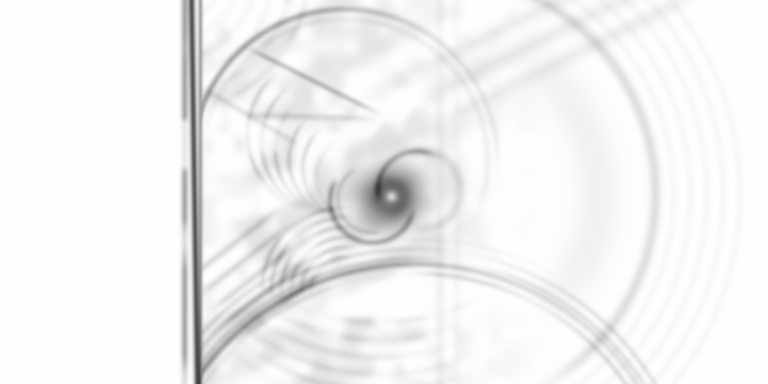
Write a Shadertoy shader that draws this background.

```glsl
// Pale field of grey ripples: a dark wall on the left, wide arcs and a small spiral core.

const vec2 CORE = vec2(1.020, 0.488);
const float WALL_EDGE = 0.527;

// Hash without sine, from 2D cell to 0..1
float hash(vec2 p) {
    vec3 q = fract(vec3(p.xyx) * 0.1031);
    q += dot(q, q.yzx + 33.33);
    return fract((q.x + q.y) * q.z);
}

float noise(vec2 p) {
    vec2 cell = floor(p), f = fract(p);
    f = f * f * (3.0 - 2.0 * f);
    float low = mix(hash(cell), hash(cell + vec2(1, 0)), f.x);
    float high = mix(hash(cell + vec2(0, 1)), hash(cell + vec2(1, 1)), f.x);
    return mix(low, high, f.y);
}

// Soft stroke around distance zero
float stroke(float d, float width) {
    return exp(-d * d / (width * width));
}

// Part of a ring that faces dir; reach is the cosine where it fades out
float arc(vec2 p, vec2 centre, float radius, float width, vec2 dir, float reach) {
    vec2 q = p - centre;
    float d = length(q);
    float facing = dot(q, normalize(dir)) / max(d, 0.001);
    return stroke(d - radius, width) * smoothstep(reach, reach + 0.4, facing);
}

// Line that fades towards both ends
float segment(vec2 p, vec2 a, vec2 b, float width) {
    vec2 q = p - a, ab = b - a;
    float t = clamp(dot(q, ab) / dot(ab, ab), 0.0, 1.0);
    float taper = smoothstep(0.0, 0.2, t) * smoothstep(1.0, 0.75, t);
    return stroke(length(q - ab * t), width) * taper;
}

float wallInk(vec2 p) {
    float mainLine = stroke(p.x - 0.499 - 0.015 * (1.0 - p.y), 0.0085);
    float patches = 0.25 + 0.75 * smoothstep(0.35, 0.65, noise(vec2(3.0, p.y * 8.0)));
    float leftLine = stroke(p.x - 0.481, 0.009) * patches;
    float rightLine = stroke(p.x - 0.522, 0.006);
    return 0.66 * mainLine + 0.34 * leftLine + 0.34 * rightLine;
}

float wideArcInk(vec2 p) {
    // Upper left dome
    vec2 dome = vec2(0.898, 0.578);
    float fade = mix(0.06, 0.30, smoothstep(1.30, 0.58, p.x));
    float ink = fade * arc(p, dome, 0.398, 0.009, vec2(-0.1, 1), -0.25);
    ink += 0.05 * arc(p, dome, 0.372, 0.010, vec2(0.3, 1), -0.2);

    // Lower dome with its echoes
    vec2 hill = vec2(1.081, -0.378);
    float hillFade = mix(0.10, 0.30, smoothstep(1.55, 0.65, p.x));
    ink += hillFade * arc(p, hill, 0.690, 0.009, vec2(-0.05, 1), 0.2);
    for (int i = 0; i < 4; i++) {
        float offset = -0.024 + 0.025 * float(i) + 0.014 * step(1.0, float(i));
        float broken = smoothstep(0.2, 0.8, noise(vec2(p.x * 5.0, float(i) * 3.7)));
        ink += 0.11 * broken * arc(p, hill, 0.690 + offset, 0.008, vec2(0, 1), 0.2);
    }

    // Right rim, its inner glow and outer echoes
    vec2 rim = vec2(1.133, 0.495);
    ink += 0.12 * arc(p, rim, 0.574, 0.015, vec2(1, 0.15), 0.25);
    ink += 0.05 * arc(p, rim, 0.425, 0.060, vec2(1, 0.1), 0.5);
    for (int i = 0; i < 5; i++) {
        float radius = 0.622 + 0.043 * float(i);
        ink += 0.025 * arc(p, rim, radius, 0.010, vec2(1, 0), 0.1);
    }
    return ink;
}

float lineInk(vec2 p) {
    float ink = 0.20 * segment(p, vec2(0.625, 0.885), vec2(1.010, 0.692), 0.008);
    ink += 0.09 * segment(p, vec2(0.52, 0.775), vec2(0.80, 0.61), 0.009);
    ink += 0.11 * segment(p, vec2(0.62, 0.700), vec2(1.00, 0.690), 0.010);
    // Slanted bands towards the upper right
    for (int i = 0; i < 3; i++) {
        vec2 shift = vec2(-0.03, 0.065) * float(i);
        ink += 0.06 * segment(p, vec2(1.10, 0.66) + shift, vec2(1.90, 1.06) + shift, 0.020);
    }
    // Strokes rising from the wall
    for (int i = 0; i < 5; i++) {
        vec2 shift = vec2(0.028, -0.042) * float(i);
        ink += 0.13 * segment(p, vec2(0.48, 0.265) + shift, vec2(0.75, 0.475) + shift, 0.010);
    }
    float gaps = 0.3 + 0.7 * noise(vec2(2.0, p.y * 6.0));
    ink += 0.05 * gaps * (stroke(p.x - 1.146, 0.012) + 0.6 * stroke(p.x - 1.190, 0.012));
    return ink;
}

float nestedArcInk(vec2 p) {
    float ink = 0.0;
    float broken = 0.4 + 0.9 * smoothstep(0.25, 0.75, noise(p * 14.0 + 4.0));
    for (int i = 0; i < 6; i++) {
        float k = float(i);
        // Shells left of the core, sagging curves below, fans at the upper left
        ink += 0.10 * arc(p, vec2(0.85 + 0.018 * k, 0.65 - 0.022 * k), 0.205 - 0.018 * k, 0.008, vec2(-1, -0.15), 0.4);
        ink += 0.09 * arc(p, vec2(0.99, 0.72 - 0.045 * k), 0.56, 0.011, vec2(-0.12, -1), 0.75);
        ink += 0.05 * arc(p, vec2(0.43, 1.08), 0.15 + 0.045 * k, 0.011, vec2(1, -0.8), 0.3);
        // Small ripples at the lower left of the core
        ink += 0.10 * arc(p, vec2(0.90, 0.24), 0.09 + 0.026 * k, 0.008, vec2(-1, 1.1), 0.5);
    }
    return ink * broken;
}

float coreInk(vec2 p) {
    float d = length(p - CORE);
    float ink = 0.40 * exp(-pow(d / 0.083, 3.0)) + 0.07 * exp(-d * d / 0.018);
    ink += 0.10 * stroke(d - 0.036, 0.020);
    // Two opposite lobes form the spiral
    ink += 0.24 * arc(p, vec2(0.970, 0.478), 0.110, 0.009, vec2(-0.4, -1), -0.25);
    ink += 0.10 * arc(p, vec2(0.968, 0.482), 0.088, 0.008, vec2(-1, -0.4), 0.0);
    ink += 0.22 * arc(p, vec2(1.085, 0.505), 0.101, 0.009, vec2(-0.8, 1), 0.3);
    ink += 0.10 * arc(p, vec2(1.097, 0.505), 0.102, 0.014, vec2(1, 0.1), -0.4);
    return ink - 0.36 * stroke(d, 0.014);
}

void mainImage(out vec4 fragColor, in vec2 fragCoord) {
    vec2 p = fragCoord / iResolution.y;

    // Fine wisps around the core, thinning towards the right
    vec2 slant = vec2(p.x + p.y * 0.5, p.y - p.x * 0.5);
    float mist = noise(slant * vec2(7.0, 15.0)) * 0.6 + noise(p * 24.0 + 9.0) * 0.4;
    float mistInk = 0.10 * smoothstep(0.35, 0.85, mist) * smoothstep(1.55, 0.9, p.x);

    float field = wideArcInk(p) + lineInk(p) + nestedArcInk(p) + coreInk(p) + mistInk;
    field *= smoothstep(WALL_EDGE - 0.006, WALL_EDGE + 0.004, p.x);
    float ink = clamp(field + wallInk(p), 0.0, 0.75);
    fragColor = vec4(vec3(0.996 - ink), 1.0);
}
```
